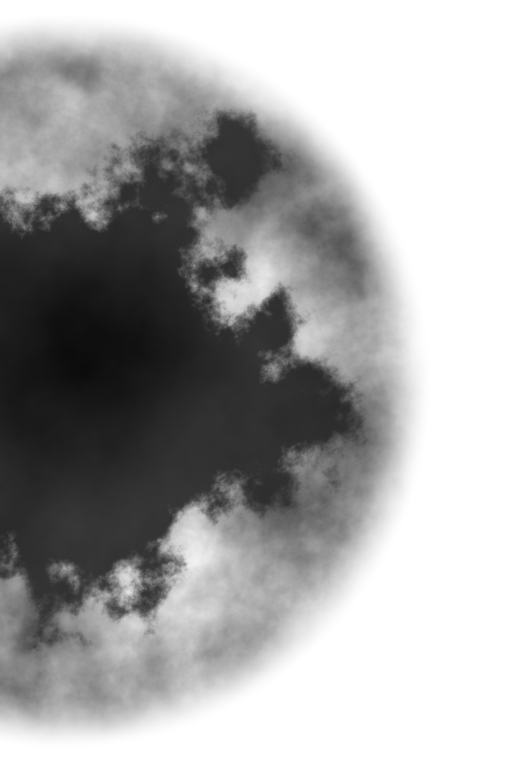
Give the GLSL for this background, as a Shadertoy shader.

```glsl
// Draws a pale misty disc whose torn clouds open onto a dark cavity.

// Lengths are fractions of the canvas height.
const vec2 DISC_CENTER = vec2(0.083, 0.504);
const float DISC_RADIUS = 0.481;
const float LIMB_START = 0.84;        // fraction of the radius where the fade begins

const float CLOUD_TONE = 0.62;
const float CLOUD_CONTRAST = 0.75;
const float CLOUD_SCALE = 9.0;

const vec2 DARK_CENTER = vec2(0.10, 0.54);
const float DARK_TONE = 0.07;
const float DARK_RIM_TONE = 0.20;
const float DARK_CONTRAST = 0.10;

const float EDGE_BLEND = 0.012;
const float EDGE_RAGGEDNESS = 0.17;
const vec2 EDGE_FEATHER = vec2(-0.010, 0.040);
const vec3 WISP = vec3(0.345, 0.525, 0.025);
const float WISP_LIFT = 0.038;

// Cavity lobes: center, radius
const int LOBE_COUNT = 11;
const vec3 LOBES[LOBE_COUNT] = vec3[](
    vec3(0.078, 0.499, 0.232), vec3(0.182, 0.688, 0.072),
    vec3(0.286, 0.466, 0.111), vec3(0.391, 0.438, 0.036),
    vec3(0.234, 0.395, 0.072), vec3(0.137, 0.310, 0.065),
    vec3(0.000, 0.349, 0.078), vec3(0.302, 0.785, 0.030),
    vec3(0.271, 0.753, 0.018), vec3(0.085, 0.234, 0.016),
    vec3(0.349, 0.564, 0.020));

// Broad shadows and highlights in the clouds: center, radius, tone change
const int PATCH_COUNT = 11;
const vec4 PATCHES[PATCH_COUNT] = vec4[](
    vec4(0.330, 0.775, 0.070, -0.28), vec4(0.449, 0.681, 0.060, -0.14),
    vec4(0.390, 0.330, 0.060, -0.22), vec4(0.449, 0.427, 0.050, -0.15),
    vec4(0.045, 0.200, 0.050, -0.20), vec4(0.332, 0.635, 0.050, 0.28),
    vec4(0.417, 0.557, 0.050, 0.25), vec4(0.488, 0.512, 0.035, 0.15),
    vec4(0.189, 0.219, 0.050, 0.22), vec4(0.254, 0.271, 0.040, 0.20),
    vec4(0.030, 0.775, 0.060, 0.12));

float hash(vec2 p) {
    return fract(sin(dot(p, vec2(127.1, 311.7))) * 43758.5453);
}

float valueNoise(vec2 p) {
    vec2 cell = floor(p);
    vec2 f = fract(p);
    f = f * f * (3.0 - 2.0 * f);
    float low = mix(hash(cell), hash(cell + vec2(1.0, 0.0)), f.x);
    float high = mix(hash(cell + vec2(0.0, 1.0)), hash(cell + 1.0), f.x);
    return mix(low, high, f.y);
}

// Fractal noise, centered on zero
float fbm(vec2 p) {
    const mat2 TURN = mat2(0.8, 0.6, -0.6, 0.8);
    float sum = 0.0, weight = 0.0, amplitude = 0.5;
    for (int i = 0; i < 6; i++) {
        sum += amplitude * valueNoise(p);
        weight += amplitude;
        p = TURN * p * 2.03 + 17.3;
        amplitude *= 0.57;
    }
    return sum / weight - 0.5;
}

float softSpot(vec2 p, vec2 center, float radius) {
    vec2 q = (p - center) / radius;
    return exp(-dot(q, q));
}

float smoothMin(float a, float b, float k) {
    float h = max(k - abs(a - b), 0.0) / k;
    return min(a, b) - 0.25 * k * h * h;
}

float cavityDistance(vec2 p) {
    float d = 1.0;
    for (int i = 0; i < LOBE_COUNT; i++) {
        d = smoothMin(d, length(p - LOBES[i].xy) - LOBES[i].z, EDGE_BLEND);
    }
    return d;
}

void mainImage(out vec4 fragColor, in vec2 fragCoord) {
    vec2 p = fragCoord / iResolution.y;
    float billow = fbm(p * CLOUD_SCALE);
    float tatter = fbm(p * CLOUD_SCALE * 2.2 + 41.0);

    // Clouds, shaded by the broad patches
    float cloud = CLOUD_TONE + CLOUD_CONTRAST * (0.6 * billow + 0.5 * tatter);
    for (int i = 0; i < PATCH_COUNT; i++) {
        vec4 spot = PATCHES[i];
        cloud += spot.w * softSpot(p, spot.xy, spot.z);
    }

    // Dark interior, lighter toward its rim
    float rim = smoothstep(0.03, 0.25, length(p - DARK_CENTER));
    float dark = mix(DARK_TONE, DARK_RIM_TONE, rim) + DARK_CONTRAST * billow;

    // Ragged opening with a stray wisp
    float opening = cavityDistance(p) + EDGE_RAGGEDNESS * tatter;
    opening += WISP_LIFT * softSpot(p, WISP.xy, WISP.z);
    float tone = mix(dark, cloud, smoothstep(EDGE_FEATHER.x, EDGE_FEATHER.y, opening));

    // Fade to white at the limb
    float r = length(p - DISC_CENTER) / DISC_RADIUS;
    tone = mix(tone, 1.0, smoothstep(LIMB_START, 1.0, r));
    fragColor = vec4(vec3(clamp(tone, 0.0, 1.0)), 1.0);
}
```
